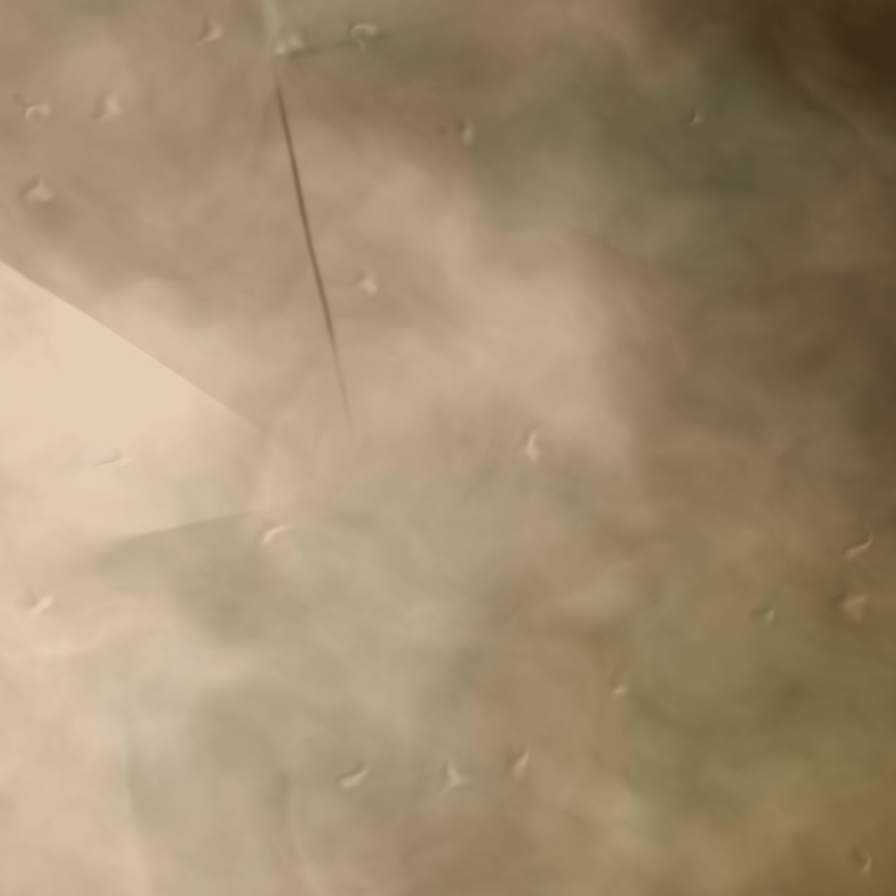
This texture is drawn by a WebGL 1 fragment shader. Its source:

```glsl
precision highp float;
uniform vec2 u_resolution;

// Plaster tones
const vec3 SHADOW = vec3(0.32, 0.25, 0.16);
const vec3 OCHRE = vec3(0.57, 0.48, 0.365);
const vec3 CREAM = vec3(0.82, 0.73, 0.63);
const vec3 COOL_SHIFT = vec3(-0.05, -0.012, -0.015);
const vec3 OLIVE_SHIFT = vec3(0.0, 0.0, -0.045);

// Amounts, in steps of tone from SHADOW (0) to CREAM (1)
const float BASE_TONE = 0.96;
const float SIDE_FALL = 0.72;
const float TOP_FALL = 0.33;
const float CLOUD_GAIN = 0.5;
const float MOTTLE_GAIN = 0.11;
const float STROKE_GAIN = 0.09;
const float WEDGE_GAIN = 0.22;
const float CRACK_GAIN = 0.3;
const float CHIP_GAIN = 0.2;

// Sizes, in canvas widths
const float CRACK_WIDTH = 0.0035;
const float EDGE = 0.004;
const float STROKE_CELLS = 5.0;
const float CHIP_CELLS = 11.0;

float hash(vec2 p) {
  return fract(sin(dot(p, vec2(127.1, 311.7))) * 43758.5453);
}

float noise(vec2 p) {
  vec2 i = floor(p), f = fract(p);
  f = f * f * f * (f * (f * 6.0 - 15.0) + 10.0);
  return mix(mix(hash(i), hash(i + vec2(1.0, 0.0)), f.x),
             mix(hash(i + vec2(0.0, 1.0)), hash(i + 1.0), f.x), f.y);
}

float fbm(vec2 p) {
  float sum = 0.0, gain = 0.5;
  for (int i = 0; i < 5; i++) {
    sum += gain * noise(p);
    p = mat2(1.6, 1.2, -1.2, 1.6) * p + 7.3;
    gain *= 0.5;
  }
  return sum / 0.97;
}

// Distance to a segment (x) and position along it (y)
vec2 segment(vec2 p, vec2 a, vec2 b) {
  vec2 ab = b - a;
  float along = clamp(dot(p - a, ab) / dot(ab, ab), 0.0, 1.0);
  return vec2(length(p - a - ab * along), along);
}

// Trowel strokes: one crisp edge each, fading away to the other side
float strokes(vec2 p) {
  float sum = 0.0;
  for (int y = -1; y <= 1; y++) {
    for (int x = -1; x <= 1; x++) {
      vec2 cell = floor(p) + vec2(float(x), float(y));
      vec2 jitter = vec2(hash(cell + 3.1), hash(cell + 8.7));
      vec2 d = p - cell - 0.25 - 0.5 * jitter;
      float angle = 6.2832 * hash(cell + 5.3);
      float across = dot(d, vec2(cos(angle), sin(angle)));
      float side = smoothstep(-0.04, 0.04, across) * exp(-3.0 * max(across, 0.0));
      float reach = 1.0 - smoothstep(0.1, 0.85, length(d));
      sum += side * reach * (2.0 * hash(cell + 1.9) - 1.0);
    }
  }
  return sum;
}

// Sparse small chips, lit on one flank and shaded on the other
float chips(vec2 p) {
  vec2 cell = floor(p);
  vec2 d = fract(p) - 0.35 - 0.3 * vec2(hash(cell + 2.2), hash(cell + 6.4));
  d += 0.25 * (vec2(noise(p * 5.0), noise(p * 5.0 + 31.0)) - 0.5);
  float present = step(0.84, hash(cell + 4.6));
  return present * exp(-dot(d, d) * 60.0) * sin(d.x * 14.0 - d.y * 9.0 + 0.8);
}

void main() {
  vec2 uv = gl_FragCoord.xy / u_resolution;
  vec2 warp = vec2(fbm(uv * 5.0 + 11.0), fbm(uv * 5.0 + 47.0)) - 0.5;
  vec2 p = uv + 0.12 * warp;

  // Lamp light falling off to the right and the top
  vec2 soft = uv + 0.2 * warp;
  float tone = BASE_TONE - SIDE_FALL * pow(max(soft.x, 0.0), 2.2);
  tone -= TOP_FALL * smoothstep(0.48, 1.0, soft.y);
  tone -= 0.06 * (1.0 - smoothstep(0.0, 0.3, uv.y));

  // Clouds, mottling, strokes and chips
  vec2 slanted = mat2(0.85, 0.7, -0.5, 1.2) * p;
  tone += CLOUD_GAIN * (fbm(slanted * 5.0 + 2.0) - 0.5);
  tone += MOTTLE_GAIN * (fbm(uv * 28.0 + warp * 3.0) - 0.5);
  tone += STROKE_GAIN * strokes(p * STROKE_CELLS);
  tone += CHIP_GAIN * chips(uv * CHIP_CELLS);

  // Pale wisp running down through the centre
  float wisp = segment(p, vec2(0.47, 0.61), vec2(0.68, 0.51)).x;
  tone += 0.12 * exp(-wisp * wisp * 500.0);

  // Bright wedge of light at the left
  vec2 q = uv + 0.012 * warp;
  float below = smoothstep(-EDGE, EDGE, 0.71 - 0.66 * q.x - q.y);
  float lowerBlur = mix(0.06, EDGE, smoothstep(0.05, 0.16, q.x));
  float above = smoothstep(-lowerBlur, lowerBlur, q.y - 0.37 - 0.22 * q.x);
  tone += WEDGE_GAIN * below * above * (1.0 - smoothstep(0.1, 0.38, q.x));

  // Main crack with a pale lip, and a faint seam branching at the top
  vec2 crack = segment(q, vec2(0.29, 1.0), vec2(0.4, 0.47));
  float depth = smoothstep(0.1, 0.3, crack.y) * (1.0 - smoothstep(0.45, 1.0, crack.y));
  depth *= 0.5 + noise(uv * 25.0);
  tone -= CRACK_GAIN * depth * exp(-pow(crack.x / CRACK_WIDTH, 2.0));
  float lip = segment(q, vec2(0.295, 1.02), vec2(0.31, 0.94)).x;
  tone += 0.13 * exp(-lip * lip * 9000.0);
  vec2 seam = segment(q, vec2(0.31, 0.935), vec2(0.54, 0.985));
  tone -= 0.09 * (1.0 - seam.y) * exp(-seam.x * seam.x * 30000.0);

  // Tone to colour, with cool stains and olive shade
  tone = clamp(tone, -0.15, 1.15);
  vec3 color = tone < 0.5 ? mix(SHADOW, OCHRE, tone * 2.0)
                          : mix(OCHRE, CREAM, tone * 2.0 - 1.0);
  color += COOL_SHIFT * smoothstep(0.52, 0.72, fbm(p * 5.0 + 83.0));
  color += OLIVE_SHIFT * smoothstep(0.4, 1.0, uv.x) * (1.0 - smoothstep(0.1, 0.6, uv.y));
  gl_FragColor = vec4(clamp(color, 0.0, 1.0), 1.0);
}
```
